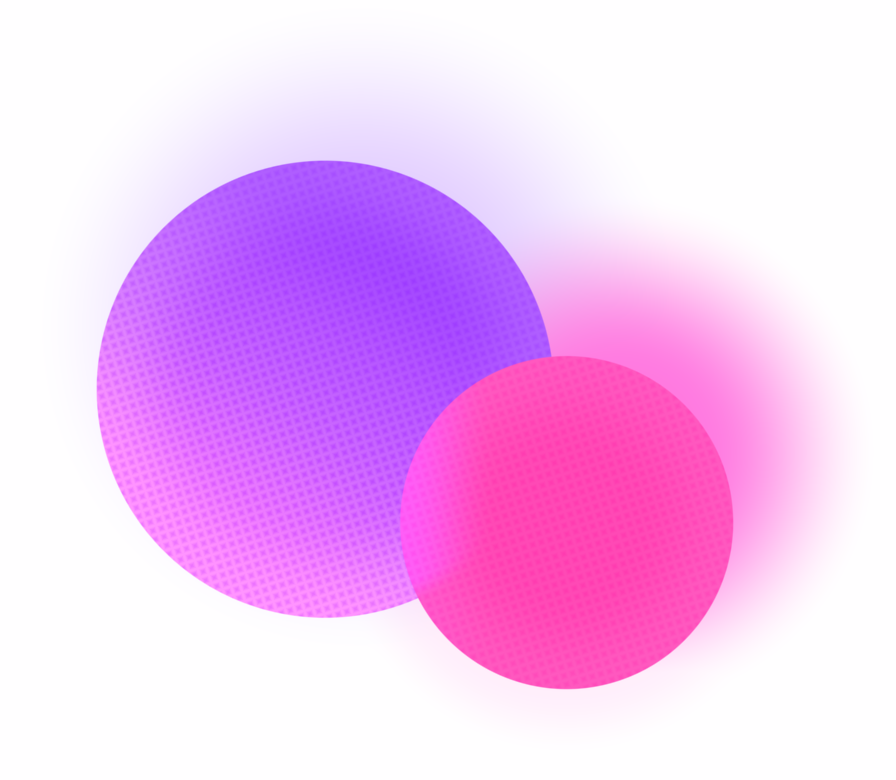
Reproduce this background procedurally as a Shadertoy shader.

```glsl
// Two overlapping mesh-textured gradient discs, violet and pink, with soft glows on white.

// Layout, in units of canvas height
const vec2 VIOLET_CENTER = vec2(0.417, 0.501);
const float VIOLET_RADIUS = 0.293;
const vec2 PINK_CENTER = vec2(0.7265, 0.330);
const float PINK_RADIUS = 0.2135;

// Glows: inner and outer falloff radius
const vec2 VIOLET_GLOW_CENTER = vec2(0.463, 0.581);
const vec2 VIOLET_GLOW_RANGE = vec2(0.130, 0.430);
const float VIOLET_GLOW_STRENGTH = 0.55;
const vec2 PINK_GLOW_CENTER = vec2(0.795, 0.420);
const vec2 PINK_GLOW_RANGE = vec2(0.105, 0.335);
const float HALO_WIDTH = 0.09;
const float HALO_STRENGTH = 0.12;

// Mesh texture
const float MESH_PERIOD = 0.0115;
const float MESH_ANGLE = 0.30;
const float MESH_STRENGTH = 0.13;

// Palette
const vec3 PAPER = vec3(1.0, 0.997, 1.0);
const vec3 VIOLET_GLOW = vec3(0.78, 0.62, 1.0);
const vec3 PINK_GLOW = vec3(1.0, 0.48, 0.88);
const vec3 VIOLET_DEEP = vec3(0.62, 0.25, 1.0);
const vec3 VIOLET_MID = vec3(0.73, 0.33, 1.0);
const vec3 ORCHID = vec3(0.92, 0.43, 1.0);
const vec3 PINK = vec3(1.0, 0.26, 0.70);
const vec3 PINK_LIGHT = vec3(1.0, 0.32, 0.74);
const vec3 MAGENTA = vec3(1.0, 0.34, 0.96);

float discDistance(vec2 p, vec2 center, float radius) {
    return length(p - center) - radius;
}

float coverage(float dist) {
    float pixel = 1.0 / iResolution.y;
    return 1.0 - smoothstep(-pixel, pixel, dist);
}

float glow(vec2 p, vec2 center, vec2 range) {
    return 1.0 - smoothstep(range.x, range.y, length(p - center));
}

// Light crossing lines around small darker cells, from -0.5 to 0.5
float mesh(vec2 p) {
    float c = cos(MESH_ANGLE), s = sin(MESH_ANGLE);
    vec2 wave = cos(6.2831853 * mat2(c, -s, s, c) * p / MESH_PERIOD);
    vec2 line = 0.5 + 0.5 * wave;
    return max(line.x, line.y) - 0.5;
}

vec3 violetFill(vec2 p) {
    vec2 q = (p - VIOLET_CENTER) / VIOLET_RADIUS;
    float ramp = dot(q, normalize(vec2(-0.55, -0.84)));
    vec3 col = mix(VIOLET_DEEP, VIOLET_MID, smoothstep(-0.75, 0.1, ramp));
    col = mix(col, ORCHID, smoothstep(-0.1, 0.85, ramp));
    float rim = smoothstep(0.55, 1.0, length(q));
    float texture_ = MESH_STRENGTH * mix(0.45, 1.0, smoothstep(-0.7, 0.5, ramp));
    return col + vec3(0.05, 0.09, 0.0) * rim + vec3(0.6, 1.0, 0.0) * texture_ * mesh(p);
}

vec3 pinkFill(vec2 p, float violetDist) {
    vec2 q = (p - PINK_CENTER) / PINK_RADIUS;
    vec3 col = mix(PINK, PINK_LIGHT, smoothstep(0.4, 1.0, length(q)));
    // Violet disc shining through the left side
    float shine = 1.0 - smoothstep(-1.0, -0.42, q.x);
    float overlap = 1.0 - smoothstep(-0.025, 0.008, violetDist);
    col = mix(col, MAGENTA, shine * mix(0.25, 1.0, overlap));
    return col + vec3(0.0, 0.7, 0.25) * MESH_STRENGTH * 0.6 * mesh(p);
}

void mainImage(out vec4 fragColor, in vec2 fragCoord) {
    vec2 p = fragCoord / iResolution.y;
    float violetDist = discDistance(p, VIOLET_CENTER, VIOLET_RADIUS);
    float pinkDist = discDistance(p, PINK_CENTER, PINK_RADIUS);

    // Background glows
    vec3 col = mix(PAPER, VIOLET_GLOW,
        VIOLET_GLOW_STRENGTH * glow(p, VIOLET_GLOW_CENTER, VIOLET_GLOW_RANGE));
    float halo = HALO_STRENGTH * (1.0 - smoothstep(0.0, HALO_WIDTH, pinkDist));
    float pinkGlow = max(glow(p, PINK_GLOW_CENTER, PINK_GLOW_RANGE), halo);
    col = mix(col, PINK_GLOW, pinkGlow);

    // Discs, back to front
    col = mix(col, violetFill(p), coverage(violetDist));
    col = mix(col, pinkFill(p, violetDist), coverage(pinkDist));

    fragColor = vec4(clamp(col, 0.0, 1.0), 1.0);
}
```
